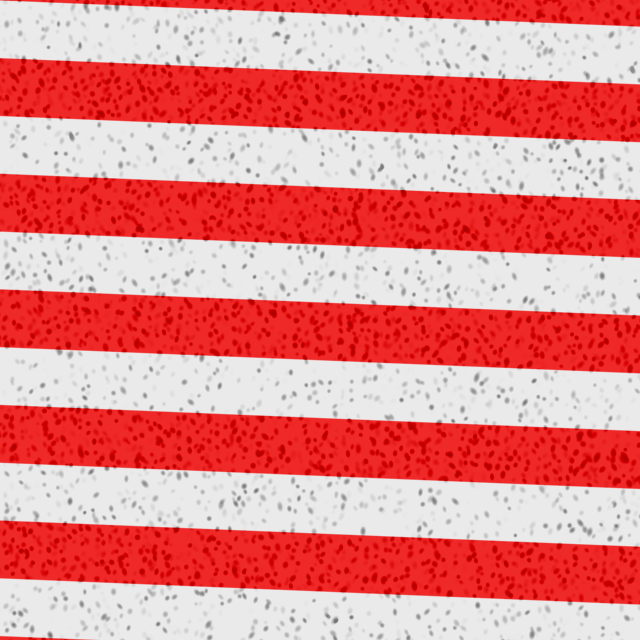
A three.js fragment shader for this pattern:

```glsl
// Slightly tilted red and off-white stripes with a worn, speckled print.
// The stripes come from a periodic distance to the nearest red centre line;
// cellular noise scatters soft oval flecks, dense on red and sparse on white.

varying vec2 vUv;

const float PERIOD = 0.1806;      // height of one red and white pair
const float FIRST_RED = 0.0909;   // top of the first full red stripe, from the top left
const float TILT = 0.041;         // drop across the canvas
const float EDGE = 0.0014;        // half width of the soft stripe edge
const float FLECK_CELLS = 84.0;   // fleck cells across the canvas

const vec3 RED = vec3(0.937, 0.155, 0.155);
const vec3 WHITE = vec3(0.918);
const vec3 RED_WEAR = vec3(0.25, 0.36, 0.36);
const vec3 WHITE_WEAR = vec3(0.42);

// Three random values per cell, each from 0 to 1
vec3 hash3(vec2 cell) {
  vec3 p = fract(cell.xyx * vec3(0.1031, 0.1030, 0.0973));
  p += dot(p, p.yxz + 33.33);
  return fract((p.xxy + p.yzz) * p.zyx);
}

// 1 inside a red stripe, 0 inside a white one
float redStripe(vec2 uv, float period, float start, float tilt) {
  float down = 1.0 - uv.y - tilt * uv.x;
  float phase = (down - start) / period;
  float fromCentre = abs(fract(phase + 0.25) - 0.5);
  return smoothstep(-EDGE, EDGE, (0.25 - fromCentre) * period);
}

// Soft oval fleck with a random lean
float fleck(vec2 offset, float radius, float stretch, float lean) {
  float c = cos(lean);
  float s = sin(lean);
  vec2 q = vec2(c * offset.x - s * offset.y, s * offset.x + c * offset.y);
  q.y /= stretch;
  return 1.0 - smoothstep(0.15, 1.0, length(q) / radius);
}

// Sum of flecks from the neighbouring cells; contrast weakens the fainter ones
float flecks(vec2 p, float density, float contrast) {
  vec2 home = floor(p);
  float sum = 0.0;
  for (int j = -1; j <= 1; j++) {
    for (int i = -1; i <= 1; i++) {
      vec2 cell = home + vec2(float(i), float(j));
      vec3 place = hash3(cell);
      vec3 shape = hash3(cell + 217.0);
      float strength = max(place.z - 1.0 + density, 0.0) / density;
      float radius = mix(0.34, 0.52, shape.x);
      float stretch = mix(1.0, 1.8, shape.y);
      float lean = (shape.z - 0.5) * 1.8;
      sum += pow(strength, contrast) * fleck(p - cell - place.xy, radius, stretch, lean);
    }
  }
  return min(sum, 1.0);
}

// Gentle patches of heavier and lighter wear
float patches(vec2 uv) {
  return 0.5 + 0.25 * sin(uv.x * 23.0 + 3.0 * sin(uv.y * 17.0))
             + 0.25 * sin(uv.y * 41.0 + 2.0 * sin(uv.x * 29.0));
}

void main() {
  vec2 p = vUv * FLECK_CELLS;
  float wear = mix(0.85, 1.1, patches(vUv));

  // Each ink wears in its own way
  vec3 red = RED - RED_WEAR * wear * flecks(p, 0.9, 1.2);
  vec3 white = WHITE - WHITE_WEAR * wear * flecks(p, 0.55, 2.0);

  float mask = redStripe(vUv, PERIOD, FIRST_RED, TILT);
  gl_FragColor = vec4(clamp(mix(white, red, mask), 0.0, 1.0), 1.0);
}
```
